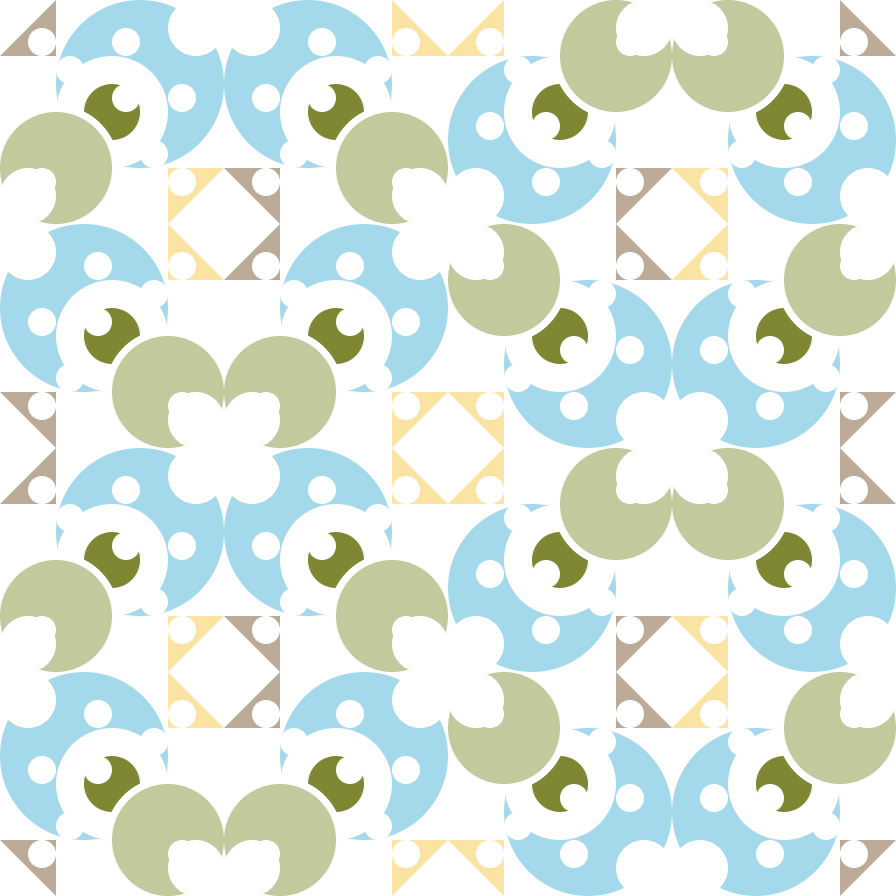
Give the GLSL for this pattern, as a three.js fragment shader.

```glsl
#define TILES 4.0
#define UNITS 16.0
#define HALO 0.5
#define PAPER vec3(1.0)
#define SKY vec3(0.64, 0.85, 0.92)
#define SAGE vec3(0.76, 0.79, 0.61)
#define OLIVE vec3(0.50, 0.53, 0.20)
#define TAUPE vec3(0.74, 0.67, 0.60)
#define CREAM vec3(0.98, 0.89, 0.64)

varying vec2 vUv;

float disc(vec2 p, vec2 center, float radius) {
  return length(p - center) - radius;
}

// Removes shape b from shape a
float cut(float a, float b) {
  return max(a, -b);
}

// Quarter turns: alternate tiles turn once, the right half turns twice more
vec2 turnTile(vec2 p, vec2 cell) {
  if (mod(cell.x + cell.y, 2.0) < 0.5) p = vec2(p.y, -p.x);
  return cell.x < 0.5 * TILES ? p : -p;
}

// Large disc with a corner bite, two dots, a round hollow and its bumps
float petal(vec2 p, vec2 folded) {
  float d = cut(disc(p, vec2(2.0), 6.0), disc(p, vec2(6.0), 2.0));
  d = cut(d, disc(folded, vec2(1.0, 5.0), 1.0));
  d = cut(d, disc(p, vec2(0.0), 4.0));
  return cut(d, disc(folded, vec2(-3.0, 3.0), 1.0));
}

float leaf(vec2 p) {
  float bite = min(disc(p, vec2(-6.0), 2.0), disc(p, vec2(-5.0), 1.0));
  return cut(disc(p, vec2(-4.0), 4.0), bite);
}

// Small disc notched on one side and trimmed by the leaf's halo
float bud(vec2 p) {
  float d = cut(disc(p, vec2(0.0), 2.0), disc(p, vec2(1.0), 1.0));
  return cut(d, disc(p, vec2(-4.0), 4.0 + HALO));
}

// Right triangle with a round hole, in the folded corner
float cornerTriangle(vec2 folded) {
  float legs = max(folded.x + 4.0, 4.0 - folded.y);
  float slope = (folded.y - folded.x - 12.0) * inversesqrt(2.0);
  return cut(max(legs, slope), disc(folded, vec2(-5.0, 5.0), 1.0));
}

void main() {
  vec2 grid = vUv * TILES;
  float pixel = max(fwidth(vUv.x) * TILES * UNITS, 1e-5);
  vec2 p = turnTile((fract(grid) - 0.5) * UNITS, floor(grid));

  // Mirror across the rising diagonal
  vec2 folded = vec2(min(p.x, p.y), max(p.x, p.y));
  vec3 cornerColor = p.x < p.y ? TAUPE : CREAM;

  // Coverage of each layer: petal, leaf, bud, triangle
  vec4 shapes = vec4(petal(p, folded), leaf(p), bud(p), cornerTriangle(folded));
  vec4 cover = clamp(0.5 - shapes / pixel, 0.0, 1.0);

  vec3 color = mix(PAPER, SKY, cover.x);
  color = mix(color, SAGE, cover.y);
  color = mix(color, OLIVE, cover.z);
  color = mix(color, cornerColor, cover.w);
  gl_FragColor = vec4(color, 1.0);
}
```
